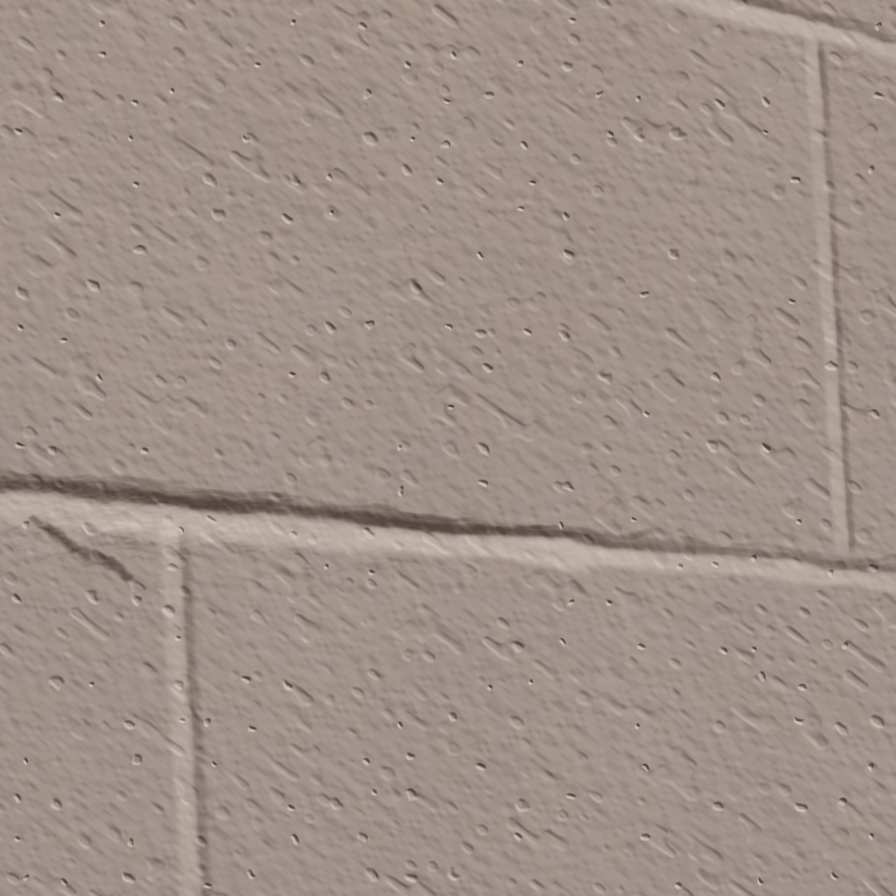
Give the GLSL for this texture, as a Shadertoy shader.

```glsl
#define PAINT vec3(0.632, 0.574, 0.540)
#define LIGHT vec3(0.790, 0.750, 0.710)
#define SHADOW vec3(0.330, 0.280, 0.250)
#define LIGHT_DIR vec2(0.50, 0.85)
#define RELIEF_STEP 0.0032
#define BLOCK_WIDTH 1.492
#define FIRST_SEAM 0.224
#define GRAIN 105.0
#define PIT_CELLS 23.0
#define PIT_CHANCE 0.34

float hash(vec2 p) {
    return fract(sin(dot(p, vec2(127.1, 311.7))) * 43758.5453);
}

float noise(vec2 p) {
    vec2 i = floor(p), f = fract(p);
    f = f * f * (3.0 - 2.0 * f);
    return mix(mix(hash(i), hash(i + vec2(1, 0)), f.x),
               mix(hash(i + vec2(0, 1)), hash(i + vec2(1, 1)), f.x), f.y);
}

float fbm(vec2 p) {
    float sum = 0.0, amp = 0.5;
    for (int i = 0; i < 4; i++) {
        sum += amp * noise(p);
        p = p * 2.03 + 17.3;
        amp *= 0.5;
    }
    return sum;
}

float segmentDistance(vec2 p, vec2 a, vec2 b) {
    vec2 ab = b - a;
    return length(p - a - ab * clamp(dot(p - a, ab) / dot(ab, ab), 0.0, 1.0));
}

// One irregular hole at most in each cell
float pits(vec2 p) {
    p += 0.006 * (vec2(noise(p * 120.0), noise(p * 120.0 + 31.0)) - 0.5);
    vec2 cell = floor(p * PIT_CELLS);
    vec2 center = 0.3 + 0.4 * vec2(hash(cell + 3.1), hash(cell + 7.7));
    vec2 d = fract(p * PIT_CELLS) - center;
    d = vec2(0.8 * d.x - 0.6 * d.y, 0.6 * d.x + 0.8 * d.y) * vec2(0.75, 1.25);
    float size = hash(cell + 12.3);
    float radius = mix(0.08, 0.2, size * size);
    return step(hash(cell), PIT_CHANCE) * smoothstep(radius, radius * 0.3, length(d));
}

// Surface height: slanted grain, small dents, pits and mortar crumbs
float relief(vec2 p, float crumbs) {
    vec2 q = vec2(dot(p, vec2(0.8, -0.6)) * 0.65, dot(p, vec2(0.6, 0.8)));
    float h = 0.42 * noise(q * GRAIN) + 0.26 * noise(q * GRAIN * 1.9 + 9.0);
    h -= 0.55 * smoothstep(0.30, 0.06, noise(q * GRAIN * 0.72 + 40.0));
    h -= 0.95 * pits(p);
    return h + crumbs * 2.6 * fbm(p * vec2(22.0, 42.0));
}

// Lit band below zero, shaded band above it
float groove(float d, float lit, float shaded) {
    float light = smoothstep(-lit, -0.6 * lit, d) * smoothstep(0.15 * lit, -0.25 * lit, d);
    float dark = smoothstep(-0.2 * shaded, 0.25 * shaded, d) * smoothstep(shaded, 0.4 * shaded, d);
    return light - dark;
}

void mainImage(out vec4 fragColor, in vec2 fragCoord) {
    vec2 uv = fragCoord / iResolution.xy;

    // Courses fan out with perspective
    float courseHeight = 0.779 - 0.19 * uv.x;
    float course = (uv.y - 0.451 + 0.09 * uv.x) / courseHeight;
    float bed = (course - round(course)) * courseHeight;
    float ragged = bed + 0.016 * (fbm(uv * vec2(16.0, 38.0)) - 0.47);

    // Upright seams in running bond
    float row = floor(course);
    float column = (uv.x + 0.06 * uv.y - FIRST_SEAM) / BLOCK_WIDTH + 0.5 * mod(row + 1.0, 2.0);
    float seam = (column - round(column)) * BLOCK_WIDTH;
    seam += 0.005 * (fbm(uv * vec2(40.0, 18.0)) - 0.47);

    // Embossed surface, rougher where mortar has spilled
    float spill = smoothstep(-0.10, -0.035, ragged) * smoothstep(0.035, 0.01, ragged);
    spill *= 1.0 - 0.75 * smoothstep(0.08, 0.6, uv.x);
    vec2 toLight = LIGHT_DIR * RELIEF_STEP;
    float tone = relief(uv, spill) - relief(uv + toLight, spill);

    // Bed joint: shadowed lip over a lit mortar bead
    float width = mix(0.030, 0.016, uv.x);
    float wear = 0.7 + 0.6 * noise(uv * vec2(9.0, 3.0));
    float bead = groove(ragged, width * 1.5, width);
    float lip = mix(0.85, 0.45, smoothstep(0.5, 0.75, uv.x));
    tone += wear * (0.55 * max(bead, 0.0) + lip * min(bead, 0.0));
    float crease = ragged - width * 0.85 + 0.008 * (noise(uv * vec2(30.0, 8.0)) - 0.5);
    tone -= 0.4 * smoothstep(0.004, 0.001, abs(crease)) * noise(uv * vec2(35.0, 12.0));

    // Upright seam, softer in the lower course
    float soft = row < 0.0 ? 1.5 : 1.0;
    float seamTone = groove(seam, 0.018 * soft, 0.011 * soft) * smoothstep(0.012, 0.03, abs(bed));
    tone += 0.36 * seamTone * (0.6 + 0.7 * noise(uv * vec2(12.0, 24.0)));

    // Broken edge in the spilled mortar
    vec2 bent = uv + 0.022 * (vec2(fbm(uv * 32.0), fbm(uv * 32.0 + 50.0)) - 0.47);
    float crack = segmentDistance(bent, vec2(0.035, 0.418), vec2(0.145, 0.358));
    tone -= 0.75 * smoothstep(0.010, 0.002, crack);

    // Paint with faint warm and cool drift
    vec3 color = PAINT + 0.025 * (fbm(uv * 6.0) - 0.47);
    color += vec3(0.010, 0.0, -0.012) * (uv.y - 0.45 + 1.6 * (fbm(uv * 28.0) - 0.47));
    color = mix(color, LIGHT, clamp(tone, 0.0, 1.0));
    color = mix(color, SHADOW, clamp(-tone, 0.0, 1.0));
    fragColor = vec4(color, 1.0);
}
```
